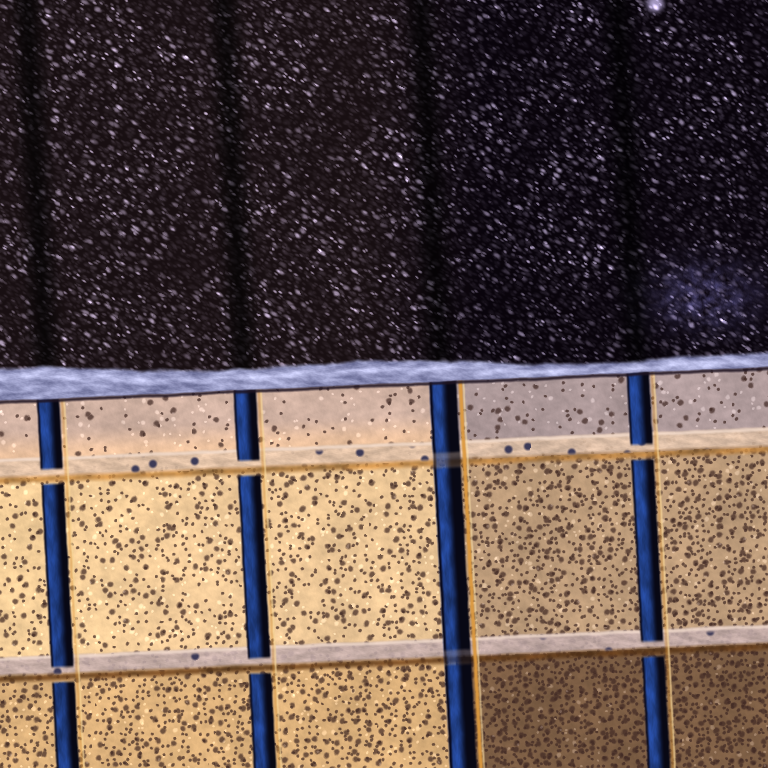
A Shadertoy shader for this texture:

```glsl
// Speckled stone tiles with slanted blue joints below a dark, glittering wall.
// A skewed column repeat places the joints; two sloping lines divide the rows.
// Cellular noise scatters the flecks and pits, layered sines fray the edges.

vec2 hash2(vec2 p) {
    vec3 q = fract(p.xyx * vec3(0.1031, 0.1030, 0.0973));
    q += dot(q, q.yzx + 33.33);
    return fract((q.xx + q.yz) * q.zy);
}

// Distance to the nearest scattered point, and that point's random value
vec2 cells(vec2 p) {
    vec2 base = floor(p), best = vec2(9.0, 0.0);
    for (int j = -1; j <= 1; j++)
    for (int i = -1; i <= 1; i++) {
        vec2 cell = base + vec2(i, j);
        float dist = length(cell + 0.1 + 0.8 * hash2(cell) - p);
        if (dist < best.x) best = vec2(dist, hash2(cell + 71.0).x);
    }
    return best;
}

// Smooth uneven variation in about -1..1
float waves(vec2 p) {
    float sum = 0.0, amp = 0.5;
    for (int i = 0; i < 4; i++) {
        sum += amp * sin(p.x + 1.7 * sin(p.y)) * cos(p.y + 1.3 * sin(p.x * 0.7));
        p = mat2(1.6, 1.2, -1.2, 1.6) * p + 2.3;
        amp *= 0.55;
    }
    return sum;
}

float band(float x, float center, float halfWidth, float soft) {
    return 1.0 - smoothstep(halfWidth - soft, halfWidth + soft, abs(x - center));
}

// Dark wall with slanted bright flecks
vec3 wall(vec2 uv, float joint) {
    vec3 col = mix(vec3(0.095, 0.06, 0.07), vec3(0.035, 0.015, 0.045), smoothstep(0.45, 0.65, uv.x));
    float seam = band(joint, 0.0, 0.014, 0.016);
    col *= 1.0 - 0.65 * seam;
    vec2 slant = mat2(0.82, 0.57, -0.57, 0.82) * uv;
    slant = vec2(0.82 * uv.x - 0.57 * uv.y, 0.57 * uv.x + 0.82 * uv.y);
    slant += 0.002 * waves(uv * 60.0);
    float patches = 0.75 + 0.5 * waves(uv * 19.0);
    for (int i = 0; i < 2; i++) {
        float scale = 1.0 + 0.7 * float(i);
        vec2 c = cells(slant * vec2(62.0, 120.0) * scale + 37.0 * float(i));
        float fleck = 1.0 - smoothstep(0.08, 0.48, c.x);
        float power = 0.08 + 0.72 * pow(c.y, 5.0);
        col += vec3(0.82, 0.77, 0.90) * fleck * power * patches * (1.0 - 0.65 * seam);
    }
    // Blue haze low on the right, bright spot at the top
    float haze = exp(-dot((uv - vec2(0.92, 0.615)) * vec2(17.0, 24.0), (uv - vec2(0.92, 0.615)) * vec2(17.0, 24.0)));
    col += vec3(0.22, 0.22, 0.35) * haze * (0.7 + 0.8 * waves(uv * 130.0));
    col += vec3(0.6, 0.57, 0.7) * (1.0 - smoothstep(0.003, 0.017, length(uv - vec2(0.853, 0.995))));
    return max(col, 0.0);
}

// Tile face: each row has a light left side and a duller right side
vec3 stone(vec2 uv, float column, float upper, float lower) {
    float dull = step(2.5, column);
    vec3 top = mix(vec3(0.81, 0.69, 0.63), vec3(0.68, 0.60, 0.60), dull);
    top += vec3(0.13, 0.08, 0.0) * (1.0 - smoothstep(0.025, 0.065, upper)) * (1.0 - dull);
    vec3 middle = mix(vec3(0.94, 0.79, 0.60), vec3(0.74, 0.61, 0.48), dull);
    middle += vec3(0.03, 0.03, 0.01) * (1.0 - smoothstep(0.0, 0.3, uv.x));
    vec3 bottom = mix(vec3(0.87, 0.70, 0.49), vec3(0.49, 0.37, 0.27), dull);
    vec3 col = mix(bottom, middle, step(0.0, lower));
    float topRow = step(0.0, upper);
    col = mix(col, top, topRow);
    col *= 1.0 + 0.08 * waves(uv * 28.0) + 0.07 * waves(uv * 170.0);
    // Dark pits, denser to the right and in the bottom row
    float density = 0.35 + 0.22 * dull + 0.18 * (1.0 - step(0.0, lower)) + 0.12 * uv.x;
    density *= 1.0 - 0.75 * topRow;
    for (int i = 0; i < 2; i++) {
        vec2 p = uv + 0.0015 * waves(uv * 150.0);
        vec2 c = cells(p * (72.0 + 53.0 * float(i)) + 19.0 * float(i));
        float pit = (1.0 - smoothstep(0.13, 0.38, c.x)) * step(1.0 - density, c.y);
        col = mix(col, vec3(0.25, 0.16, 0.14), 0.72 * pit);
        float grain = (1.0 - smoothstep(0.1, 0.3, c.x)) * step(c.y, 0.1);
        col += 0.14 * grain;
    }
    return col;
}

void mainImage(out vec4 fragColor, in vec2 fragCoord) {
    vec2 uv = fragCoord / iResolution.xy;
    float fray = waves(uv * vec2(45.0, 70.0));

    // Slanted columns and the two sloping row lines
    float q = (uv.x - 0.0885 + 0.054 * uv.y) / 0.2565;
    float id = floor(q + 0.5);
    float joint = (q - id) * 0.2565 + 0.0006 * fray;
    float strong = band(id, 2.0, 0.5, 0.1);
    float upper = uv.y - 0.377 - 0.041 * uv.x + 0.001 * fray;
    float lower = uv.y - 0.1185 - 0.043 * uv.x + 0.001 * fray;
    float isUpper = step(0.13, uv.y - 0.1185 - 0.043 * uv.x);
    float row = mix(lower, upper, isUpper);
    vec3 col = stone(uv, ceil(q), upper, lower);

    // Pale lip, bright rim and ochre groove along each row line
    vec3 lip = mix(vec3(0.76, 0.67, 0.66), vec3(0.87, 0.75, 0.65), isUpper);
    col = mix(col, lip * (1.0 + 0.16 * waves(uv * vec2(80.0, 190.0))), 0.9 * band(row, 0.013, 0.012, 0.003));
    col = mix(col, vec3(0.96, 0.87, 0.81), 0.7 * band(row, 0.023, 0.002, 0.002));
    vec3 groove = mix(vec3(0.38, 0.23, 0.10), vec3(0.69, 0.48, 0.24), isUpper);
    col = mix(col, groove * (1.0 + 0.4 * fray), 0.85 * band(row, -0.003, 0.004, 0.004));
    vec2 drop = cells(uv * 42.0 + 5.0);
    float onLip = band(row, 0.01, 0.009, 0.003) * step(0.82, drop.y);
    col = mix(col, vec3(0.24, 0.23, 0.34), onLip * (1.0 - smoothstep(0.12, 0.3, drop.x)));

    // Blue joints with a black right side and a lit edge
    col = mix(col, vec3(0.86, 0.60, 0.25), (0.45 + 0.5 * strong) * band(joint, 0.019 + 0.006 * strong, 0.0025, 0.002));
    col = mix(col, vec3(0.99, 0.88, 0.66), 0.6 * band(joint, 0.021 + 0.008 * strong, 0.0012, 0.0015));
    float gap = band(row, 0.0, 0.010, 0.003) * (1.0 - 0.7 * strong);
    vec3 blue = vec3(0.13, 0.25, 0.53) * (1.0 + 0.35 * waves(uv * vec2(160.0, 55.0)));
    blue = mix(blue, vec3(0.03, 0.03, 0.08), smoothstep(-0.003, 0.009, joint));
    blue = mix(blue, vec3(0.03, 0.03, 0.10), band(joint, -0.014, 0.002, 0.002));
    col = mix(col, blue, band(joint, 0.002 * strong, 0.0145 + 0.003 * strong, 0.002) * (1.0 - gap));

    // Frosted ledge, thinning to the right, with a dark underside
    float under = uv.y - 0.477 - 0.044 * uv.x + 0.001 * fray;
    float crest = uv.y - 0.516 - 0.019 * uv.x - 0.004 * sin(uv.x * 13.0 - 4.9) - 0.003 * fray;
    vec3 ledge = vec3(0.57, 0.58, 0.74) + 0.20 * waves(uv * vec2(75.0, 200.0));
    ledge += 0.14 * band(crest, -0.011, 0.004, 0.005);
    col = mix(col, ledge, smoothstep(-0.001, 0.002, under));
    col = mix(col, vec3(0.12, 0.08, 0.13), 0.85 * band(under, -0.001, 0.002, 0.002));
    col = mix(col, wall(uv, joint), smoothstep(-0.003, 0.004, crest));
    fragColor = vec4(clamp(col, 0.0, 1.0), 1.0);
}
```
